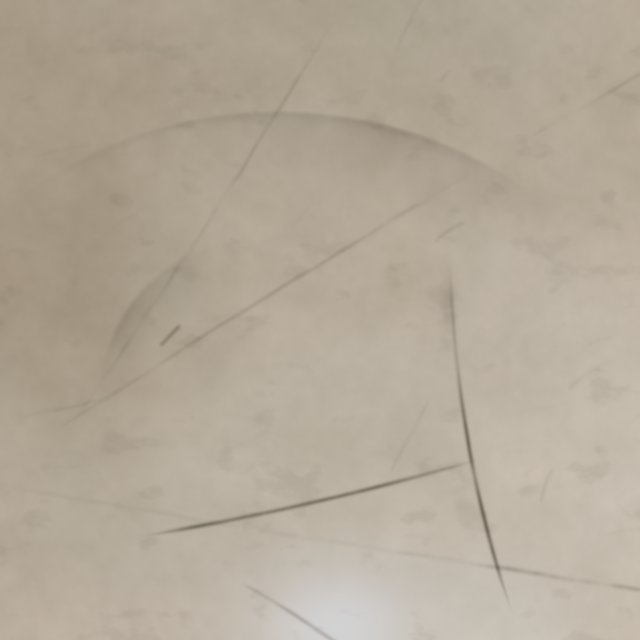
Write a three.js fragment shader that draws this texture.

```glsl
// Worn beige floor: a soft mottled tone gradient with a glare at the lower edge,
// two dark tapered scratches, broken faint hairlines and curved rubbed smears.
// Marks are bowed line and arc distances; mottling is layered value noise.
varying vec2 vUv;

const vec3 DARK_BEIGE = vec3(0.632, 0.582, 0.505);
const vec3 LIGHT_BEIGE = vec3(0.774, 0.735, 0.680);
const vec3 GLARE_COLOR = vec3(0.825, 0.822, 0.825);
const vec3 MARK_COLOR = vec3(0.36, 0.33, 0.28);
const vec3 WARM_SHIFT = vec3(0.008, -0.003, -0.005);
const vec2 GLARE_CENTER = vec2(0.53, 0.02);
const float MOTTLE = 0.44;
const float BLOTCH = 0.030;
const float GRAIN = 0.024;
const float DARK_WIDTH = 0.0036;
const float HAIR_WIDTH = 0.0036;
const int FAINT_COUNT = 18;

float hash(vec2 p) {
  return fract(sin(dot(p, vec2(127.1, 311.7))) * 43758.5453);
}

float noise(vec2 p) {
  vec2 i = floor(p);
  vec2 f = fract(p);
  f = f * f * (3.0 - 2.0 * f);
  float low = mix(hash(i), hash(i + vec2(1.0, 0.0)), f.x);
  float high = mix(hash(i + vec2(0.0, 1.0)), hash(i + vec2(1.0, 1.0)), f.x);
  return mix(low, high, f.y);
}

float fbm(vec2 p) {
  float sum = 0.0;
  float amp = 0.5;
  for (int i = 0; i < 4; i++) {
    sum += amp * noise(p);
    p = mat2(0.8, 0.6, -0.6, 0.8) * p * 2.03 + 7.3;
    amp *= 0.5;
  }
  return sum / 0.9375;
}

// Soft round spot that falls off from 1 at its center.
float spot(vec2 p, vec2 center, vec2 size) {
  vec2 d = (p - center) / size;
  return exp(-dot(d, d));
}

// Bowed line from a to b; wear 0 is continuous, 1 is broken into dashes.
float scratch(vec2 p, vec2 a, vec2 b, float bow, float width, float wear) {
  float len = length(b - a);
  vec2 dir = (b - a) / len;
  vec2 q = p - a;
  float s = dot(q, dir) / len;
  float wobble = 0.004 * wear * (noise(vec2(s * len * 22.0, b.y * 57.0)) - 0.5);
  float off = dot(q, vec2(-dir.y, dir.x)) - bow * 4.0 * s * (1.0 - s) - wobble;
  float taper = smoothstep(0.0, 0.15, s) * (1.0 - smoothstep(0.78, 1.0, s));
  float gaps = smoothstep(0.15, 0.85, fbm(vec2(s * len * 20.0, a.x * 91.0)));
  float ink = mix(0.75 + 0.4 * gaps, 1.5 * gaps, wear);
  float breadth = width * (0.75 + 0.25 * taper);
  return taper * ink * exp(-off * off / (breadth * breadth));
}

// Rubbed arc: soft outer rim, shadow fading inward; angle is from vertical.
float smear(vec2 p, vec2 center, float radius, float mid, float spread, float depth) {
  vec2 q = p - center;
  float d = radius - length(q);
  float along = (atan(q.x, q.y) - mid) / spread;
  float rim = smoothstep(-0.006, 0.006, d);
  return rim * exp(-max(d, 0.0) / depth) * exp(-along * along * along * along);
}

// Short random scuffs, barely visible.
float faintMarks(vec2 p) {
  float sum = 0.0;
  for (int i = 0; i < FAINT_COUNT; i++) {
    float k = float(i);
    vec2 start = vec2(hash(vec2(k, 1.7)), hash(vec2(k, 5.3)));
    float angle = mix(-0.3, 1.7, hash(vec2(k, 9.1)));
    float len = mix(0.03, 0.16, hash(vec2(k, 3.9)));
    vec2 end = start + len * vec2(cos(angle), sin(angle));
    sum += hash(vec2(k, 8.2)) * scratch(p, start, end, 0.003, HAIR_WIDTH, 1.0);
  }
  return sum;
}

void main() {
  vec2 p = vUv;

  // Floor tone: darker to the upper left, lighter to the lower right.
  float tone = 0.07 + 0.42 * p.x + 0.60 * (1.0 - p.y);
  tone -= 0.32 * spot(p, vec2(0.08, 0.54), vec2(0.22, 0.20));
  tone -= 0.14 * spot(p, vec2(0.66, 0.56), vec2(0.08, 0.07));
  tone += MOTTLE * (fbm(p * vec2(6.0, 7.0) + 3.1) - 0.5);
  vec3 color = mix(DARK_BEIGE, LIGHT_BEIGE, clamp(tone, 0.0, 1.1));
  color += WARM_SHIFT * (2.0 * fbm(p * 5.0 + 21.0) - 1.0);
  color += BLOTCH * (fbm(p * vec2(24.0, 20.0) + 11.0) - 0.5);
  color += GRAIN * (fbm(p * 62.0) - 0.5);

  // Glare with a broad halo.
  float glare = 0.75 * spot(p, GLARE_CENTER, vec2(0.11, 0.09));
  glare += 0.25 * spot(p, GLARE_CENTER, vec2(0.32, 0.15));
  color = mix(color, GLARE_COLOR, glare);

  // Rubbed smears, broken up by noise.
  vec2 arcCenter = vec2(0.436, 0.141);
  float patchy = 0.3 + 1.4 * fbm(p * 16.0);
  float rubbed = 0.19 * smear(p, arcCenter, 0.683, 0.22, 0.29, 0.060);
  rubbed += 0.15 * smear(p, arcCenter, 0.683, -0.04, 0.50, 0.009);
  rubbed += 0.22 * smear(p, vec2(0.406, 0.376), 0.25, -0.90, 0.42, 0.040);
  float marks = rubbed * patchy;
  marks += 0.08 * smoothstep(0.62, 0.80, fbm(p * vec2(17.0, 26.0) + 40.0));

  // Long faint hairlines.
  marks += 0.15 * scratch(p, vec2(0.07, 0.315), vec2(0.78, 0.755), 0.006, HAIR_WIDTH, 0.7);
  marks += 0.10 * scratch(p, vec2(0.80, 0.77), vec2(1.10, 0.94), 0.0, HAIR_WIDTH, 0.8);
  marks += 0.13 * scratch(p, vec2(0.10, 0.32), vec2(0.54, 1.0), -0.008, HAIR_WIDTH, 0.7);
  float rightward = mix(0.05, 0.24, smoothstep(0.55, 0.85, p.x));
  marks += rightward * scratch(p, vec2(-0.1, 0.26), vec2(1.2, 0.05), -0.006, 0.0042, 0.8);
  marks += 0.24 * scratch(p, vec2(0.375, 0.09), vec2(0.56, -0.03), 0.004, HAIR_WIDTH, 0.3);
  marks += 0.35 * scratch(p, vec2(0.248, 0.457), vec2(0.285, 0.495), 0.0, HAIR_WIDTH, 0.2);
  marks += 0.10 * faintMarks(p);

  // Two dark scratches, each weaker toward one end.
  float fadeRight = mix(0.62, 0.36, smoothstep(0.55, 0.75, p.x));
  marks += fadeRight * scratch(p, vec2(0.215, 0.161), vec2(0.775, 0.290), -0.009, DARK_WIDTH, 0.15);
  float fadeUp = mix(0.66, 0.20, smoothstep(0.30, 0.45, p.y));
  marks += fadeUp * scratch(p, vec2(0.703, 0.60), vec2(0.802, 0.035), -0.022, DARK_WIDTH, 0.2);
  marks += 0.12 * spot(p, vec2(0.699, 0.53), vec2(0.009, 0.05));

  gl_FragColor = vec4(mix(color, MARK_COLOR, clamp(marks, 0.0, 0.9)), 1.0);
}
```
